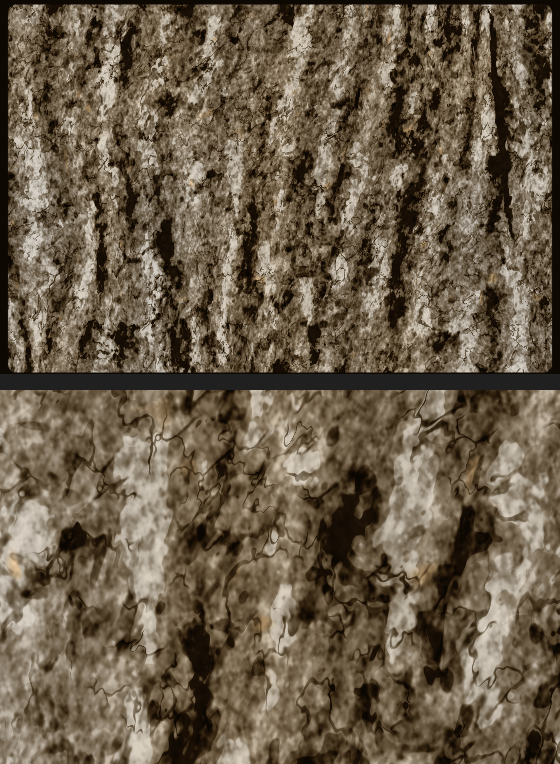
Top: the whole. Bottom: its middle third, enlarged.
Reproduce this texture procedurally as a Shadertoy shader.

```glsl
// Sunlit furrowed tree bark in a dark rounded slide mount.
// Stretched noise forms leaning ridges, ragged black furrows and pale crests;
// creases, plates, relief light and grit add up to a tone that picks the colour.

const float TAU = 6.2831853;
const vec3 MOUNT = vec3(0.055, 0.032, 0.010);
const vec3 OCHRE = vec3(0.60, 0.46, 0.28);
const vec3 BARK[6] = vec3[6](
    vec3(0.10, 0.06, 0.02), vec3(0.21, 0.15, 0.07), vec3(0.33, 0.27, 0.18),
    vec3(0.45, 0.39, 0.30), vec3(0.57, 0.52, 0.44), vec3(0.73, 0.69, 0.62));

float hash(vec2 p) {
    vec3 q = fract(p.xyx * 0.1031);
    q += dot(q, q.yzx + 33.33);
    return fract((q.x + q.y) * q.z);
}

// Value noise from -1 to 1
float noise(vec2 p) {
    vec2 i = floor(p), f = fract(p);
    f = f * f * (3.0 - 2.0 * f);
    float low = mix(hash(i), hash(i + vec2(1, 0)), f.x);
    float high = mix(hash(i + vec2(0, 1)), hash(i + vec2(1, 1)), f.x);
    return 2.0 * mix(low, high, f.y) - 1.0;
}

// Layered noise; folding each layer gives sharp creases
float fbm(vec2 p, int octaves, float gain, bool folded) {
    float sum = 0.0, weight = 1.0, total = 0.0;
    for (int i = 0; i < octaves; i++) {
        float n = noise(p);
        sum += weight * (folded ? 2.0 * abs(n) - 0.7 : n);
        total += weight;
        weight *= gain;
        p = mat2(0.96, 0.28, -0.28, 0.96) * p * 2.03 + 17.3;
    }
    return sum / total;
}

// Voronoi plates: x = gap between nearest two centres, y = plate id
vec2 plates(vec2 p) {
    vec2 cell = floor(p);
    float near = 9.0, next = 9.0, id = 0.0;
    for (int y = -1; y <= 1; y++)
    for (int x = -1; x <= 1; x++) {
        vec2 c = cell + vec2(x, y);
        float d = length(c + vec2(hash(c), hash(c + 71.7)) - p);
        if (d < near) { next = near; near = d; id = hash(c + 31.1); }
        else next = min(next, d);
    }
    return vec2(next - near, id);
}

// Bend the plane so ridges lean and wander
vec2 barkSpace(vec2 p) {
    float lean = 0.22 * smoothstep(0.3, 0.9, p.x) * (1.0 - smoothstep(0.95, 1.4, p.x));
    p.x -= lean * (p.y - 0.5);
    p.x += 0.025 * noise(p * vec2(5.0, 3.2)) + 0.006 * noise(p * vec2(24.0, 19.0));
    p.y += 0.010 * noise(p * vec2(21.0, 13.0) + 40.0);
    return p;
}

float relief(vec2 q) {
    return fbm(q * vec2(22.0, 11.0) + 5.0, 4, 0.68, true);
}

// Short broken lines where noise crosses zero
float creases(vec2 p, float width) {
    float line = 1.0 - smoothstep(0.4 * width, width, abs(noise(p)));
    return line * smoothstep(-0.1, 0.3, noise(p * 0.8 + 55.0));
}

// Tapered long crack between two points
float fissure(vec2 p, vec2 foot, vec2 top, float width) {
    vec2 axis = top - foot;
    float along = clamp(dot(p - foot, axis) / dot(axis, axis), 0.0, 1.0);
    float taper = width * sqrt(4.0 * along * (1.0 - along));
    return 1.0 - smoothstep(-0.002, 0.002, length(p - foot - axis * along) - taper);
}

vec3 barkColour(float tone) {
    float t = clamp(tone, 0.0, 4.999);
    int i = int(t);
    vec3 colour = mix(BARK[i], BARK[i + 1], t - float(i));
    return colour * (1.0 + 0.6 * clamp(tone, -1.0, 0.0)) + 0.08 * clamp(tone - 5.0, 0.0, 1.5);
}

float roundedBox(vec2 p, vec2 halfSize, float radius) {
    vec2 d = abs(p) - halfSize + radius;
    return length(max(d, 0.0)) + min(max(d.x, d.y), 0.0) - radius;
}

vec3 bark(vec2 p) {
    vec2 q = barkSpace(p);
    float grit = fbm(p * vec2(84.0, 66.0), 3, 0.85, false);
    float ragged = fbm(q * vec2(56.0, 36.0) + 9.0, 3, 0.75, false);
    float ridge = cos(TAU * (q.x * 9.2 + 0.4 * noise(q * vec2(6.0, 2.3))));

    // Ridge tone, side light and grit
    float light = relief(q) - relief(q + vec2(-0.0045, 0.003));
    float tone = 3.2 + 0.45 * ridge + 0.6 * noise(q * vec2(21.0, 4.5) + 3.0);
    tone += 2.1 * light + 2.5 * grit;

    // Plates and broken creases
    vec2 plate = plates(q * vec2(36.0, 30.0) + 0.6 * ragged);
    float crack = 1.0 - smoothstep(0.03, 0.14, plate.x);
    crack *= smoothstep(0.0, 0.4, noise(q * vec2(34.0, 38.0) + 60.0));
    crack = max(crack, creases(q * vec2(42.0, 26.0) + 0.5 * ragged, 0.17));
    tone += 0.8 * (plate.y - 0.5) - 1.7 * crack;

    // Pale worn crests
    float worn = 0.4 * ridge + 0.8 * noise(q * vec2(31.0, 15.0) + 20.0) + 0.8 * ragged;
    float pale = smoothstep(0.48, 0.64, worn);
    tone += 1.6 * pale * (1.0 - 0.7 * crack);

    // Black furrows with brown shoulders and scattered pits
    float depth = 0.40 * ridge + 0.85 * noise(q * vec2(30.0, 11.0) + 80.0);
    depth += 0.3 * noise(q * vec2(10.0, 1.6) + 90.0) + 1.1 * ragged;
    float furrow = 1.0 - smoothstep(-0.96, -0.82, depth);
    vec2 torn = p + 0.012 * vec2(ragged + noise(p * 14.0), 0.0);
    furrow = max(furrow, fissure(torn, vec2(1.37, 0.36), vec2(1.31, 0.98), 0.011));
    float pit = smoothstep(0.5, 0.68, noise(q * vec2(64.0, 46.0) + 7.0) - 0.3 * depth);
    tone -= 1.2 * (1.0 - smoothstep(-0.85, -0.3, depth)) + 1.6 * pit;
    tone = mix(tone, -0.2 + 0.8 * grit, furrow);

    // Warm and cool drift, pale bloom and rare ochre flecks
    float cool = 0.5 + 0.5 * noise(q * vec2(7.0, 2.5) + 33.0);
    vec3 tint = mix(vec3(1.02, 0.99, 0.95), vec3(0.98, 1.0, 1.06), cool);
    vec3 colour = barkColour(tone) * mix(tint, vec3(0.98, 1.0, 1.04), 0.5 * pale);
    float fleck = smoothstep(0.82, 0.95, noise(q * vec2(36.0, 20.0) + 150.0));
    return mix(colour, OCHRE * (0.4 + 0.2 * tone), 0.5 * fleck * (1.0 - furrow));
}

void mainImage(out vec4 fragColor, in vec2 fragCoord) {
    vec2 p = fragCoord / iResolution.y;
    float aspect = iResolution.x / iResolution.y;
    vec2 middle = vec2(0.5 * aspect, 0.496);
    float edge = roundedBox(p - middle, vec2(0.5 * aspect - 0.0215, 0.492), 0.022);
    float mount = smoothstep(-0.002, 0.002, edge);
    fragColor = vec4(clamp(mix(bark(p), MOUNT, mount), 0.0, 1.0), 1.0);
}
```
